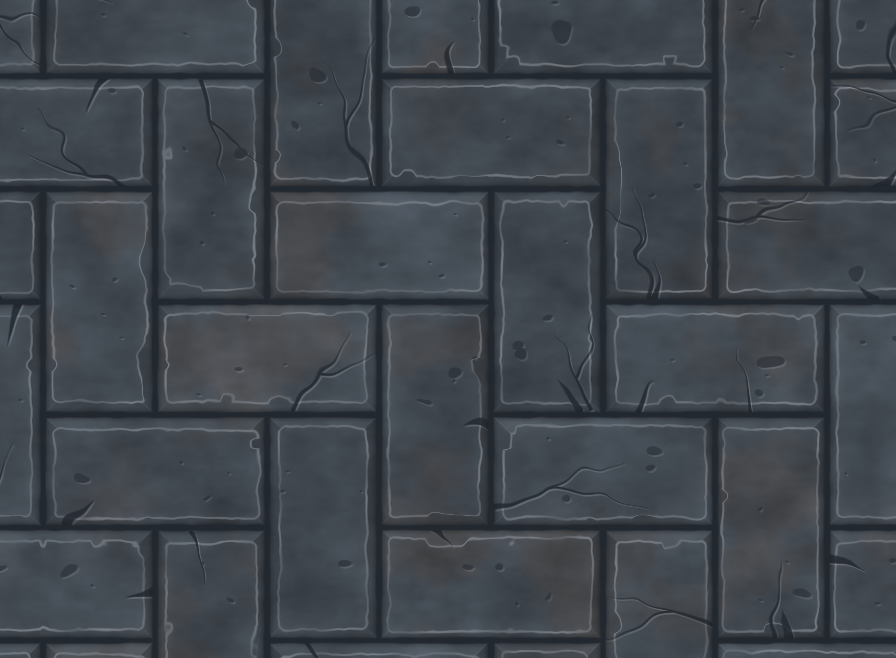
This texture is drawn by a WebGL 1 fragment shader. Its source:

```glsl
precision highp float;
// Herringbone paving of worn, bevelled slate blocks with cracks, chips and pits.
uniform vec2 u_resolution;

float hash(vec2 p) {
  vec3 q = fract(p.xyx * 0.1031);
  q += dot(q, q.yzx + 33.33);
  return fract((q.x + q.y) * q.z);
}

vec2 hash2(vec2 p) {
  return vec2(hash(p), hash(p + vec2(17.0, 59.0)));
}

float noise(vec2 p) {
  vec2 i = floor(p), f = fract(p);
  f = f * f * (3.0 - 2.0 * f);
  return mix(mix(hash(i), hash(i + vec2(1.0, 0.0)), f.x),
             mix(hash(i + vec2(0.0, 1.0)), hash(i + 1.0), f.x), f.y);
}

float fbm(vec2 p) {
  float sum = 0.0, amp = 0.5;
  for (int i = 0; i < 4; i++) {
    sum += amp * noise(p);
    p = p * 2.03 + 11.7;
    amp *= 0.5;
  }
  return sum;
}

float roundBox(vec2 p, vec2 size, float r) {
  vec2 d = abs(p) - size + r;
  return length(max(d, 0.0)) + min(max(d.x, d.y), 0.0) - r;
}

// Distance to a wedge that narrows from a to a point at b
float wedge(vec2 p, vec2 a, vec2 b, float width) {
  vec2 ab = b - a;
  float t = clamp(dot(p - a, ab) / dot(ab, ab), 0.0, 1.0);
  return length(p - a - ab * t) - width * (1.0 - t);
}

// Coverage of cracks, gouges and pits on one block
float damage(vec2 q, vec2 extent, vec2 id, float aa) {
  float mask = 0.0;
  vec2 bent = q + 0.13 * (vec2(noise(q * 5.0 + id), noise(q * 5.0 + id + 40.0)) - 0.5);
  for (int i = 0; i < 2; i++) {
    vec2 seed = id + float(i) * 71.0 + 5.0;
    vec2 h = hash2(seed), g = hash2(seed + 13.0);
    vec2 start = extent * vec2(h.x * 1.6 - 0.8, h.y < 0.5 ? -1.0 : 1.0);
    if (g.x < 0.35) start = extent * vec2(h.y < 0.5 ? -1.0 : 1.0, h.x * 1.6 - 0.8);
    float reach = i == 0 ? 0.5 + 0.8 * g.y : 0.22 + 0.15 * g.y;
    vec2 aim = (hash2(seed + 29.0) - 0.5) * extent - start;
    vec2 end = start + normalize(aim) * reach;
    float d = wedge(bent, start, end, i == 0 ? 0.02 : 0.04);
    // Long cracks fork partway along
    if (i == 0 && g.y > 0.35) {
      vec2 fork = mix(start, end, 0.45);
      vec2 side = vec2(start.y - end.y, end.x - start.x) * (h.x < 0.5 ? -0.4 : 0.4);
      d = min(d, wedge(bent, fork, end + side, 0.013));
    }
    mask = max(mask, step(hash(seed + 3.0), 0.58) * smoothstep(aa, -aa, d));
  }
  for (int i = 0; i < 4; i++) {
    vec2 seed = id + float(i) * 31.0 + 90.0;
    vec2 center = (hash2(seed) - 0.5) * extent * 1.4;
    float radius = 0.012 + 0.06 * pow(hash(seed + 7.0), 3.0);
    float d = length((bent - center) * vec2(0.85, 1.2)) - radius;
    mask = max(mask, 0.6 * smoothstep(aa, -aa, d));
  }
  return mask;
}

void main() {
  vec2 uv = gl_FragCoord.xy / u_resolution;
  vec2 p = vec2(uv.x * 8.0 - 0.385, (1.0 - uv.y) * 5.83 - 0.675);
  float aa = 5.83 / u_resolution.y;

  // Herringbone: four-cell cycle along each row, shifted by one per row
  vec2 cell = floor(p);
  float phase = mod(cell.x + cell.y, 4.0);
  float lying = step(phase, 0.5) + step(2.5, phase);
  float first = mod(phase, 2.0);
  vec2 center = cell + mix(vec2(0.5, first), vec2(first, 0.5), lying);
  vec2 extent = mix(vec2(0.5, 1.0), vec2(1.0, 0.5), lying);
  vec2 q = p - center, id = center * 2.0 + 60.0;

  // Mottled stone with a tint for each block
  float mottle = fbm(p * 2.6 + id) + 0.3 * (fbm(p * vec2(5.0, 13.0)) - 0.47);
  vec3 stone = vec3(0.258, 0.288, 0.32) * (0.79 + 0.42 * mottle + 0.1 * (hash(id) - 0.5));
  float warmth = smoothstep(0.4, 0.7, fbm(p * 1.7 + 8.0)) * hash(id + 2.0);
  stone = mix(stone, stone * vec3(1.1, 0.99, 0.92), warmth);

  // Uneven inset of the raised face, with chipped edges
  vec2 nearInset = vec2(0.07, 0.085) + 0.05 * hash2(id + 4.0);
  vec2 farInset = vec2(0.075) + 0.045 * hash2(id + 6.0);
  float face = roundBox(q - 0.5 * (nearInset - farInset),
                        extent - 0.5 * (nearInset + farInset), 0.05);
  face += 0.035 * (noise(p * 6.0) - 0.5) + 0.012 * (noise(p * 19.0) - 0.5);
  face += 0.06 * smoothstep(0.78, 0.92, noise(p * 4.3 + 25.0));

  // Mitred bevel, lit from above
  vec2 margin = extent - abs(q);
  float slope = margin.x < margin.y ? (q.x < 0.0 ? 0.92 : 0.84) : (q.y < 0.0 ? 1.08 : 0.9);
  float miter = smoothstep(0.014 + aa, 0.0, abs(margin.x - margin.y));
  vec3 color = stone * mix(slope + 0.07 * miter, 1.0, smoothstep(aa, -aa, face));
  color += 0.025 * exp(-abs(face) * 22.0);

  // Worn bright rim
  float rim = smoothstep(0.008 + aa, 0.002, abs(face));
  color = mix(color, vec3(0.48, 0.5, 0.53), rim * (0.3 + 0.65 * noise(p * 3.7 + 50.0)));

  // Damage with a lit lower edge
  float cut = damage(q, extent, id, aa);
  float lip = damage(q - vec2(0.014, 0.016), extent, id, aa);
  color += 0.12 * max(lip - cut, 0.0);
  color = mix(color, vec3(0.14, 0.16, 0.19), cut * 0.85);

  // Dark joint with a soft shadow
  float edge = min(margin.x, margin.y) + 0.012 * (noise(p * 9.0) - 0.5);
  color *= 0.82 + 0.18 * smoothstep(0.02, 0.075, edge);
  color = mix(vec3(0.135, 0.155, 0.185), color, smoothstep(0.015, 0.03 + aa, edge));
  gl_FragColor = vec4(color, 1.0);
}
```
